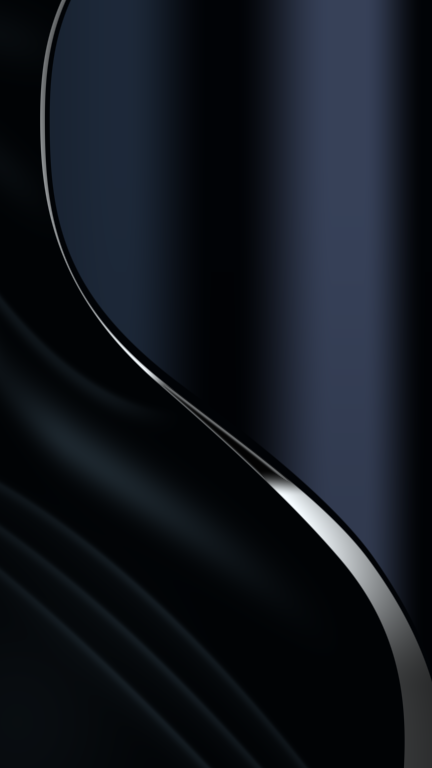
Reproduce this background procedurally as a WebGL 2 fragment shader.

```glsl
#version 300 es
precision highp float;

uniform vec2 u_resolution;
out vec4 outColor;

#define SILK_BASE vec3(0.004, 0.012, 0.020)
#define SILK_SHEEN vec3(0.105, 0.135, 0.155)
#define PANEL_DARK vec3(0.003, 0.010, 0.022)
#define PANEL_LEFT vec3(0.110, 0.148, 0.200)
#define PANEL_RIGHT vec3(0.212, 0.245, 0.325)
#define METAL_TINT vec3(0.96, 0.985, 1.0)
#define RIM_MIN 0.011
#define RIM_SWELL 0.024

// Knots down the canvas; each edge value holds (left, right) of the ribbon.
const float KNOT[5] = float[](0.0, 0.156, 0.499, 0.729, 1.0);
const vec2 EDGE[5] = vec2[](vec2(0.143, 0.153), vec2(0.093, 0.104),
    vec2(0.366, 0.382), vec2(0.789, 0.854), vec2(0.935, 1.03));
const vec2 SLOPE[5] = vec2[](vec2(-0.8), vec2(0.0),
    vec2(2.04, 2.26), vec2(1.51, 1.31), vec2(-0.09, 0.0));

// Smooth cubic through the knots.
vec2 ribbonEdges(float y) {
    int k = 0;
    for (int i = 1; i < 4; i++) if (y > KNOT[i]) k = i;
    float h = KNOT[k + 1] - KNOT[k];
    float t = (y - KNOT[k]) / h;
    float s = 1.0 - t;
    return EDGE[k] * (1.0 + 2.0 * t) * s * s + EDGE[k + 1] * t * t * (3.0 - 2.0 * t)
         + h * t * s * (SLOPE[k] * s - SLOPE[k + 1] * t);
}

float bell(float d, float width) {
    d /= width;
    return exp(-d * d);
}

// Soft ridge with its own falloff on each side.
float fold(float d, float above, float below) {
    return bell(d, d < 0.0 ? above : below);
}

float coverage(float d) {
    float w = max(fwidth(d), 1e-5);
    return smoothstep(-0.75 * w, 0.75 * w, d);
}

// Dark cloth with draped highlights.
vec3 silk(vec2 p) {
    float x = p.x;
    float broad = 0.535 + 0.3 * x + 0.1 * x * x - 0.05 * exp(-12.0 * x);
    float light = fold(p.y - broad, 0.040, 0.034)
                * (0.4 + 0.6 * smoothstep(0.0, 0.16, x))
                * (1.0 - smoothstep(0.2, 0.82, x));

    float upper = 0.39 + 0.7 * x - 0.8 * x * x;
    light += 0.5 * fold(p.y - upper, 0.007, 0.016) * (1.0 - smoothstep(0.22, 0.43, x));

    for (int i = 0; i < 3; i++) {
        float f = float(i);
        float ridge = 0.632 + 0.056 * f + (0.33 + 0.07 * f) * x + (0.27 - 0.07 * f) * x * x;
        float d = p.y - ridge;
        float strength = 0.45 + 0.2 * bell(x - 0.35, 0.25);
        light += strength * (0.7 * fold(d, 0.005, 0.010) + 0.3 * fold(d, 0.008, 0.035));
    }

    // Faint glows at the corners.
    light += 0.28 * bell(length((p - vec2(0.04, 0.94)) * vec2(1.0, 1.6)), 0.26);
    light += 0.22 * bell(p.y - 0.045 - 0.15 * x, 0.035) * bell(x, 0.12);
    light += 0.22 * bell(p.y - 0.215 - 0.45 * x, 0.035) * bell(x, 0.10);
    return SILK_BASE + SILK_SHEEN * light;
}

// Upright bands of blue light.
vec3 panel(vec2 p) {
    float left = 1.0 - smoothstep(0.29, 0.49, p.x);
    left *= 0.85 + 0.15 * smoothstep(0.1, 0.27, p.x);
    float right = smoothstep(0.54, 0.77, p.x) * (1.0 - smoothstep(0.84, 0.985, p.x));
    vec3 color = PANEL_DARK + PANEL_LEFT * left + PANEL_RIGHT * right;
    return color * (1.0 - 0.12 * smoothstep(0.2, 0.8, p.y));
}

// Polished metal: brightness runs along the strip, with lit edges where it is dark.
vec3 metal(float y, float across, float width) {
    float top = mix(0.42, 0.62, smoothstep(0.0, 0.35, y));
    top = mix(top, 1.0, smoothstep(0.38, 0.47, y)) * (1.0 - smoothstep(0.478, 0.52, y));
    float bottom = smoothstep(0.612, 0.646, y)
                 * mix(0.95, 0.19, smoothstep(0.64, 0.90, y));
    float shade = (top + bottom) * mix(1.08, 0.82, across);
    float lines = 0.48 * bell(across * width, 0.005)
                + 0.42 * bell((1.0 - across) * width - 0.006, 0.006);
    lines *= smoothstep(0.46, 0.51, y) * (1.0 - smoothstep(0.61, 0.68, y));
    return METAL_TINT * min(max(shade, lines) + 0.012, 1.0);
}

void main() {
    vec2 p = gl_FragCoord.xy / u_resolution;
    p.y = 1.0 - p.y;
    vec2 edges = ribbonEdges(p.y);
    float width = edges.y - edges.x;
    float across = clamp((p.x - edges.x) / width, 0.0, 1.0);
    float rim = RIM_MIN + RIM_SWELL * bell(p.y - 0.54, 0.14);

    // Layers from left to right: cloth, metal, black rim, panel.
    vec3 color = silk(p);
    color = mix(color, metal(p.y, across, width), coverage(p.x - edges.x));
    color = mix(color, PANEL_DARK, coverage(p.x - edges.y));
    color = mix(color, panel(p), coverage(p.x - edges.y - rim));
    outColor = vec4(color, 1.0);
}
```
